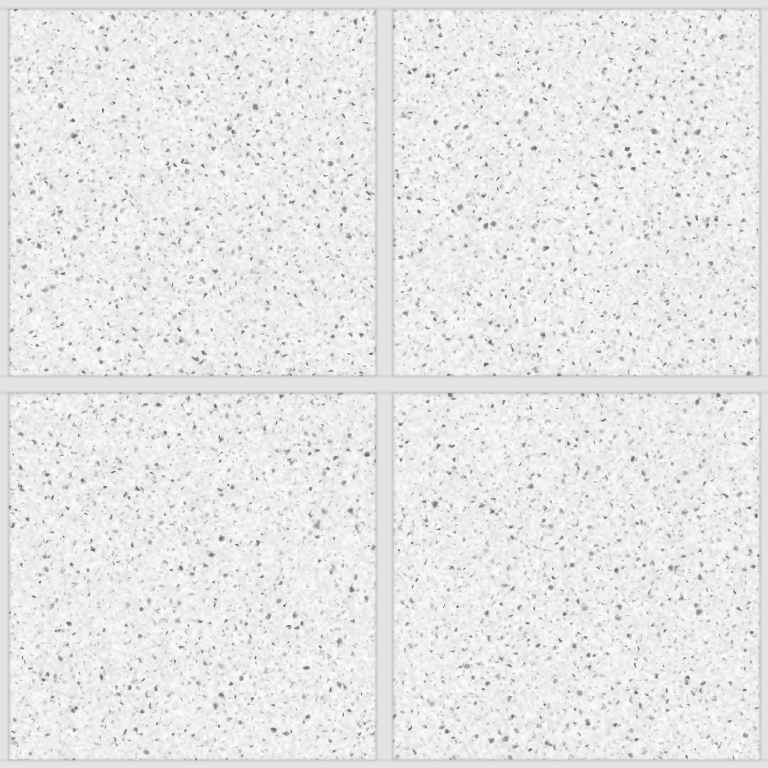
Write a three.js fragment shader that draws this texture.

```glsl
// Speckled mineral-fibre ceiling panels, two by two, in a pale metal grid.
varying vec2 vUv;

const float PANELS = 2.0;
const float BAR_HALF = 0.0110;
const vec2 GRID_SHIFT = vec2(0.0007, -0.0007);
const vec3 PANEL_COLOR = vec3(0.936);
const vec3 BAR_COLOR = vec3(0.895);
const vec3 PIT_COLOR = vec3(0.38);

float hash(vec2 p) {
  vec3 q = fract(vec3(p.xyx) * 0.1031);
  q += dot(q, q.yzx + 33.33);
  return fract((q.x + q.y) * q.z);
}

float valueNoise(vec2 p) {
  vec2 cell = floor(p);
  vec2 f = fract(p);
  f = f * f * (3.0 - 2.0 * f);
  float low = mix(hash(cell), hash(cell + vec2(1.0, 0.0)), f.x);
  float high = mix(hash(cell + vec2(0.0, 1.0)), hash(cell + vec2(1.0)), f.x);
  return mix(low, high, f.y);
}

// Ragged pits scattered one per cell; returns the darkest coverage.
float pits(vec2 uv, float cells, float chance, vec2 radii, vec2 depths, float seed) {
  vec2 p = uv * cells;
  float cover = 0.0;
  for (int y = -1; y <= 1; y++) {
    for (int x = -1; x <= 1; x++) {
      vec2 cell = floor(p) + vec2(float(x), float(y));
      vec2 key = cell + seed;
      vec2 jitter = vec2(hash(key + 11.3), hash(key + 27.9));
      vec2 d = (p - cell - jitter) / cells;
      float angle = 6.2832 * hash(key + 41.7);
      float c = cos(angle);
      float s = sin(angle);
      d = vec2(c * d.x + s * d.y, c * d.y - s * d.x);
      d.y *= mix(1.0, 1.8, hash(key + 63.1));
      float size = hash(key + 77.7);
      float radius = mix(radii.x, radii.y, size * size);
      float depth = mix(depths.x, depths.y, hash(key + 93.5));
      float spot = 1.0 - smoothstep(radius * 0.15, radius * 1.35, length(d));
      cover = max(cover, spot * depth * step(hash(key), chance));
    }
  }
  return cover;
}

// Small offsets that roughen the outline of each pit.
vec2 ragged(vec2 uv) {
  vec2 p = uv * 260.0;
  vec2 offset = vec2(valueNoise(p + 19.0), valueNoise(p + 83.0)) - 0.5;
  return uv + 0.0034 * offset;
}

vec3 panelColor(vec2 uv) {
  float grain = 0.65 * valueNoise(uv * 270.0) + 0.35 * valueNoise(uv * 170.0 + 57.0) - 0.5;
  float mottle = valueNoise(uv * 9.0 + 5.0) - 0.5;
  vec3 color = PANEL_COLOR + 0.120 * grain + 0.010 * mottle;
  vec2 rough = ragged(uv);
  float faint = pits(rough, 125.0, 0.62, vec2(0.0018, 0.0034), vec2(0.06, 0.38), 130.0);
  float dark = pits(rough, 66.0, 0.50, vec2(0.0025, 0.0046), vec2(0.32, 0.95), 310.0);
  return mix(color, PIT_COLOR, max(faint, dark));
}

// Distance on each axis to the nearest bar centre.
vec2 barDistance(vec2 uv) {
  vec2 p = (uv - GRID_SHIFT) * PANELS;
  return abs(p - floor(p + 0.5)) / PANELS;
}

float insideBar(float d) {
  return 1.0 - smoothstep(BAR_HALF - 0.0014, BAR_HALF + 0.0014, d);
}

float edgeLine(float d) {
  float t = (d - BAR_HALF) / 0.0018;
  return exp(-t * t);
}

vec3 barColor(float d) {
  return BAR_COLOR - 0.020 * smoothstep(0.40, 1.0, d / BAR_HALF);
}

void main() {
  vec2 d = barDistance(vUv);
  vec3 color = panelColor(vUv);

  // Soft shade where the panel meets the bars.
  float gap = min(d.x, d.y) - BAR_HALF;
  color *= 1.0 - 0.04 * exp(-max(gap, 0.0) / 0.0025);

  // Vertical bars lie under the horizontal ones.
  float vertical = insideBar(d.x);
  color = mix(color, barColor(d.x), vertical);
  color *= 1.0 - 0.095 * edgeLine(d.x);

  // Horizontal bars, with a fainter seam across each crossing.
  color = mix(color, barColor(d.y), insideBar(d.y));
  color *= 1.0 - mix(0.095, 0.06, vertical) * edgeLine(d.y);

  gl_FragColor = vec4(color, 1.0);
}
```
